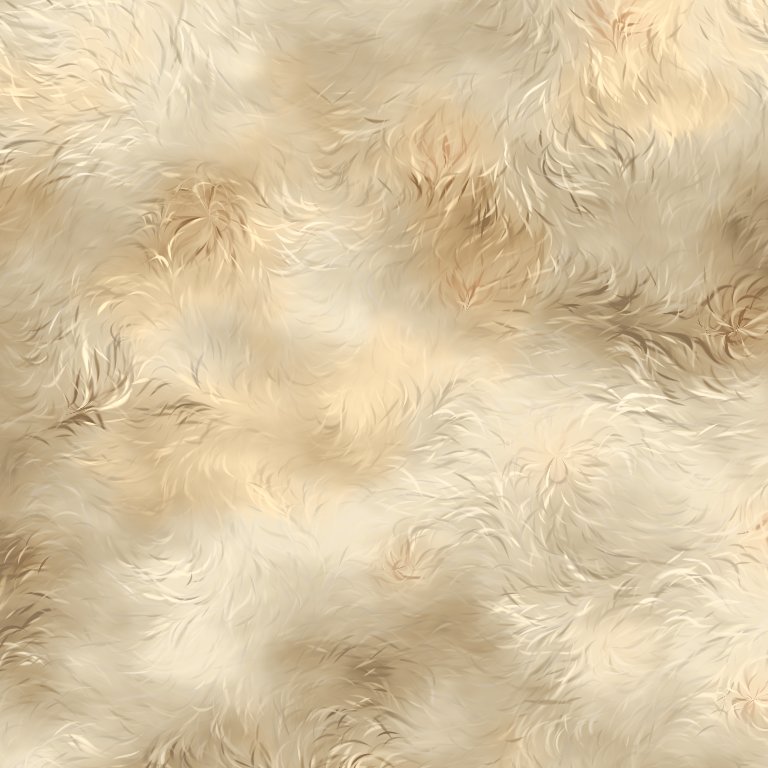
A Shadertoy shader for this texture:

```glsl
// Soft cream fur: cloudy beige patches with uneven layers of tapered strands.
// Strands roughly follow a swirling flow field that fans out of warm tufts;
// each strand also drags the patch colour along itself to feather its border.

#define PATCH_SCALE vec2(4.8, 7.0)
#define PATCH_CONTRAST 1.8
#define MEAN_TONE 0.575
#define SWIRL_SCALE 5.0
#define SWIRL_TURN 4.4
#define RUFFLE 1.6
#define TUFT_GRID 4.5
#define TUFT_CHANCE 0.6
#define STRAND_LAYERS 13
#define STRAND_CONTRAST 0.5
#define STRAND_BEND 14.0
#define FEATHER 0.06

const vec3 UMBER = vec3(0.58, 0.48, 0.35);
const vec3 TAN   = vec3(0.73, 0.64, 0.49);
const vec3 BEIGE = vec3(0.785, 0.715, 0.585);
const vec3 CREAM = vec3(0.85, 0.79, 0.67);
const vec3 IVORY = vec3(0.955, 0.90, 0.785);
const vec3 PEACH_TINT = vec3(1.03, 0.98, 0.91);
const vec3 ROSE_TINT  = vec3(1.01, 0.90, 0.84);
const vec3 COOL_TINT  = vec3(0.99, 1.00, 1.04);

float hash(vec2 p) {
    return fract(sin(dot(p, vec2(127.1, 311.7))) * 43758.5);
}

vec2 hash2(vec2 p) {
    return vec2(hash(p), hash(p + 41.3));
}

vec2 rotate(vec2 v, float a) {
    return mat2(cos(a), sin(a), -sin(a), cos(a)) * v;
}

float noise(vec2 p) {
    vec2 i = floor(p), f = fract(p);
    f = f * f * (3.0 - 2.0 * f);
    vec2 e = vec2(0.0, 1.0);
    return mix(mix(hash(i), hash(i + e.yx), f.x),
               mix(hash(i + e.xy), hash(i + e.yy), f.x), f.y);
}

float fbm(vec2 p) {
    float sum = 0.0, amp = 0.52;
    for (int i = 0; i < 5; i++) {
        sum += amp * noise(p);
        p = mat2(1.6, 1.2, -1.2, 1.6) * p + 7.7;
        amp *= 0.5;
    }
    return sum;
}

// Outward pull of nearby tufts in xy, closeness to a tuft centre in z
vec3 tufts(vec2 p) {
    vec2 cell = floor(p * TUFT_GRID);
    vec3 total = vec3(0.0);
    for (int y = -1; y <= 1; y++)
    for (int x = -1; x <= 1; x++) {
        vec2 id = cell + vec2(x, y);
        if (hash(id + 17.0) > TUFT_CHANCE) continue;
        vec2 d = p - (id + 0.15 + 0.7 * hash2(id + 3.0)) / TUFT_GRID;
        float radius = mix(0.04, 0.07, hash(id + 29.0));
        float near = exp(-dot(d, d) / (radius * radius));
        vec2 outward = d / (length(d) + 0.012);
        vec2 lean = hash2(id + 71.0) - vec2(0.5, 0.1);
        total += vec3(near * (2.0 * outward + 1.3 * lean),
                      near * mix(0.3, 1.0, hash(id + 53.0)));
    }
    return total;
}

vec3 furRamp(float t) {
    vec3 c = mix(UMBER, TAN, smoothstep(-0.05, 0.26, t));
    c = mix(c, BEIGE, smoothstep(0.22, 0.46, t));
    c = mix(c, CREAM, smoothstep(0.42, 0.68, t));
    return mix(c, IVORY, smoothstep(0.62, 1.05, t));
}

// Layered strands: x is the shade, mostly faint, and y the hue variation
vec2 strands(vec2 p, vec2 flow) {
    vec2 result = vec2(0.0);
    for (int k = 0; k < STRAND_LAYERS; k++) {
        float depth = float(k) / float(STRAND_LAYERS - 1);
        float size = mix(0.065, 0.026, depth);
        vec2 offset = vec2(k) * vec2(0.37, 0.61);
        vec2 cell = floor(p / size + offset);
        vec2 layerDir = rotate(flow, 0.9 * (hash(vec2(k, 8.0)) - 0.5));
        for (int y = -1; y <= 1; y++)
        for (int x = -1; x <= 1; x++) {
            vec2 id = cell + vec2(x, y);
            vec2 seed = id + float(k) * 19.7;
            vec2 rnd = hash2(seed + 5.0);
            vec2 q = p - (id + hash2(seed) - offset) * size;
            float stray = 0.7 * (fract(rnd.x * 17.0) - 0.5);
            vec2 dir = normalize(layerDir + stray * vec2(-layerDir.y, layerDir.x));
            float along = dot(q, dir);
            float taper = 1.0 - abs(along) / (size * mix(0.4, 0.9, rnd.y));
            if (taper <= 0.0) continue;
            float across = dot(q, vec2(-dir.y, dir.x));
            across += STRAND_BEND * (rnd.y - 0.5) * along * along;
            float width = mix(0.0065, 0.0025, depth) * (0.3 + 0.7 * taper);
            float cover = 1.0 - smoothstep(0.1 * width, width, abs(across));
            cover *= smoothstep(0.0, 0.6, taper);
            cover *= mix(0.35, 0.9, fract(rnd.y * 23.0));
            float shade = rnd.x - 0.5;
            shade *= 0.45 + 3.6 * shade * shade;
            shade += 0.1 * across / width;
            result = mix(result, vec2(shade, rnd.y - 0.5), cover);
        }
    }
    return result;
}

void mainImage(out vec4 fragColor, in vec2 fragCoord) {
    vec2 p = fragCoord / iResolution.y;

    // Direction of the fur, ruffled at a finer scale
    vec3 tuft = tufts(p);
    float core = min(tuft.z, 1.0);
    float angle = 0.35 + SWIRL_TURN * (noise(p * SWIRL_SCALE + 2.4) - 0.5);
    vec2 flow = vec2(cos(angle), sin(angle)) + tuft.xy;
    flow /= length(flow) + 0.001;
    flow = rotate(flow, RUFFLE * (noise(p * 13.0 + 5.0) - 0.5));

    // Strands, blurred away in some patches and crisp in others
    vec2 hair = strands(p, flow);
    float relief = mix(0.4, 1.6, smoothstep(0.3, 0.8, noise(p * 8.5 + 9.0)));
    relief += 0.6 * core;

    // Patch tone, feathered along the strands
    vec2 dragged = p + flow * hair.x * FEATHER * relief;
    float root = core * core * (1.0 - smoothstep(-0.25, 0.1, hair.x));
    float tone = MEAN_TONE + PATCH_CONTRAST * (fbm(dragged * PATCH_SCALE + 4.0) - 0.5);
    tone += STRAND_CONTRAST * relief * hair.x - 0.12 * root;
    vec3 color = furRamp(tone) * (1.0 + 0.11 * relief * hair.x);

    // Warm drifts, cooler hairs and rosy roots
    float warmth = smoothstep(0.54, 0.76, fbm(dragged * 4.6 + 31.0));
    color *= mix(vec3(1.0), PEACH_TINT, min(warmth + 0.7 * core, 1.0));
    color *= mix(vec3(1.0), COOL_TINT, (1.0 - warmth) * smoothstep(0.0, 0.4, hair.y));
    color *= mix(vec3(1.0), ROSE_TINT, root);

    fragColor = vec4(clamp(color, 0.0, 1.0), 1.0);
}
```
